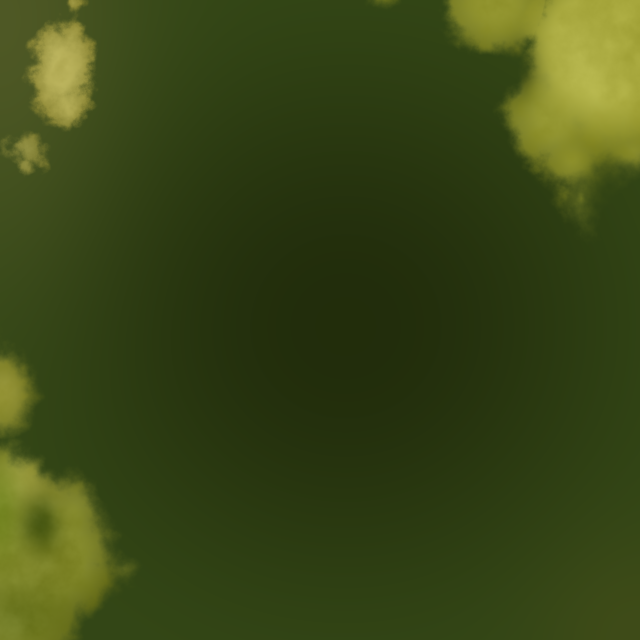
A WebGL 1 fragment shader for this texture:

```glsl
precision highp float;
uniform vec2 u_resolution;

float hash(vec2 p) {
  p = fract(p * vec2(0.1031, 0.1137));
  p += dot(p, p.yx + 33.33);
  return fract((p.x + p.y) * p.x * 7.13 + p.y * 3.71);
}

float noise(vec2 p) {
  vec2 cell = floor(p);
  vec2 f = fract(p);
  f = f * f * (3.0 - 2.0 * f);
  float low = mix(hash(cell), hash(cell + vec2(1.0, 0.0)), f.x);
  float high = mix(hash(cell + vec2(0.0, 1.0)), hash(cell + vec2(1.0)), f.x);
  return mix(low, high, f.y);
}

float fbm(vec2 p) {
  float sum = 0.0;
  float weight = 0.5;
  for (int i = 0; i < 5; i++) {
    sum += weight * noise(p);
    p = mat2(1.6, 1.2, -1.2, 1.6) * p + 7.3;
    weight *= 0.5;
  }
  return sum;
}

float ellipse(vec2 p, vec2 center, vec2 radii) {
  return (length((p - center) / radii) - 1.0) * min(radii.x, radii.y);
}

float smoothUnion(float a, float b, float k) {
  float h = max(k - abs(a - b), 0.0) / k;
  return min(a, b) - 0.25 * h * h * k;
}

float glow(vec2 p, vec2 center, vec2 radii) {
  vec2 q = (p - center) / radii;
  return exp(-dot(q, q));
}

float coverage(float d, float softness) {
  return 1.0 - smoothstep(-softness, softness * 0.4, d);
}

vec3 backdrop(vec2 p) {
  float r = length((p - vec2(0.54, 0.49)) * vec2(0.96, 1.0));
  vec3 color = mix(vec3(0.132, 0.176, 0.045), vec3(0.200, 0.275, 0.085), smoothstep(0.03, 0.60, r));
  color += vec3(0.10, 0.065, 0.055) * glow(p, vec2(0.0, 1.0), vec2(0.20, 0.28));
  color += vec3(0.03, 0.022, 0.018) * glow(p, vec2(0.0, 0.68), vec2(0.18, 0.25));
  return color + vec3(0.045, 0.02, 0.008) * glow(p, vec2(1.0, 0.0), vec2(0.16));
}

float smallPuffs(vec2 p) {
  float d = ellipse(p, vec2(0.097, 0.890), vec2(0.051, 0.078));
  d = smoothUnion(d, ellipse(p, vec2(0.106, 0.833), vec2(0.026, 0.038)), 0.02);
  d = min(d, ellipse(p, vec2(0.043, 0.765), vec2(0.032, 0.024)));
  d = min(d, ellipse(p, vec2(0.040, 0.744), vec2(0.014, 0.017)));
  return min(d, ellipse(p, vec2(0.114, 0.995), vec2(0.008, 0.012)));
}

float upperBank(vec2 p) {
  float d = ellipse(p, vec2(0.775, 0.995), vec2(0.088, 0.080));
  d = min(d, ellipse(p, vec2(0.955, 0.910), vec2(0.130, 0.180)));
  d = smoothUnion(d, ellipse(p, vec2(0.865, 0.820), vec2(0.080, 0.083)), 0.015);
  d = smoothUnion(d, ellipse(p, vec2(0.895, 0.750), vec2(0.050, 0.050)), 0.025);
  d = smoothUnion(d, ellipse(p, vec2(0.908, 0.690), vec2(0.025, 0.058)), 0.03);
  d = smoothUnion(d, ellipse(p, vec2(0.990, 0.765), vec2(0.050, 0.038)), 0.02);
  return min(d, ellipse(p, vec2(0.595, 1.005), vec2(0.016, 0.012)));
}

float lowerBank(vec2 p) {
  float d = ellipse(p, vec2(0.000, 0.380), vec2(0.051, 0.067));
  d = smoothUnion(d, ellipse(p, vec2(0.000, 0.430), vec2(0.018, 0.036)), 0.02);
  d = min(d, ellipse(p, vec2(0.010, 0.225), vec2(0.070, 0.088)));
  d = smoothUnion(d, ellipse(p, vec2(0.050, 0.135), vec2(0.133, 0.120)), 0.02);
  d = smoothUnion(d, ellipse(p, vec2(0.115, 0.200), vec2(0.050, 0.057)), 0.02);
  d = smoothUnion(d, ellipse(p, vec2(0.193, 0.112), vec2(0.021, 0.017)), 0.015);
  return smoothUnion(d, ellipse(p, vec2(0.020, 0.030), vec2(0.100, 0.080)), 0.03);
}

void main() {
  vec2 p = gl_FragCoord.xy / u_resolution;
  float billow = fbm(p * 13.0 + 4.0) - 0.48;
  float wisp = fbm(p * 42.0 + 19.0) - 0.48;
  float ragged = billow * 0.035 + wisp * 0.032;
  float relief = billow * 0.16 + wisp * 0.10;
  vec3 color = backdrop(p);

  // Pale detached puffs
  float d = smallPuffs(p) + wisp * 0.045 + billow * 0.012;
  vec3 tone = mix(vec3(0.56, 0.54, 0.22), vec3(0.73, 0.70, 0.36), smoothstep(0.0, 0.035, -d));
  float fade = mix(0.78, 1.0, smoothstep(0.77, 0.83, p.y));
  color = mix(color, tone + relief, coverage(d, 0.014) * fade);

  // Upper bank, with a bright front lobe and a shaded fold
  d = upperBank(p) + ragged;
  float lobe = ellipse(p, vec2(0.965, 0.930), vec2(0.140, 0.135)) + ragged;
  tone = mix(vec3(0.46, 0.48, 0.14), vec3(0.57, 0.58, 0.18), smoothstep(0.0, 0.06, -d));
  tone = mix(tone, vec3(0.65, 0.65, 0.23), coverage(lobe, 0.045));
  tone += vec3(0.06, 0.06, 0.07) * glow(p, vec2(0.90, 0.91), vec2(0.07, 0.08));
  tone -= vec3(0.18, 0.16, 0.06) * glow(p, vec2(0.815, 0.890), vec2(0.028, 0.040));
  tone -= vec3(0.10, 0.08, 0.05) * glow(p, vec2(0.945, 0.685), vec2(0.035, 0.060));
  float softness = mix(0.022, 0.05, glow(p, vec2(0.95, 0.69), vec2(0.06, 0.08)));
  color = mix(color, tone + relief * 0.7, coverage(d, softness));

  // Lower bank, with a green flank and a dark hollow
  d = lowerBank(p) + ragged;
  tone = mix(vec3(0.43, 0.45, 0.13), vec3(0.55, 0.57, 0.19), smoothstep(0.0, 0.06, -d));
  tone = mix(tone, vec3(0.64, 0.63, 0.25), 0.8 * glow(p, vec2(0.045, 0.255), vec2(0.055, 0.050)));
  tone = mix(tone, vec3(0.64, 0.62, 0.24), 0.7 * glow(p, vec2(0.010, 0.390), vec2(0.045, 0.060)));
  tone = mix(tone, vec3(0.43, 0.51, 0.10), 0.8 * glow(p, vec2(0.0, 0.200), vec2(0.032, 0.075)));
  tone = mix(tone, vec3(0.40, 0.45, 0.12), 0.65 * glow(p, vec2(0.025, 0.035), vec2(0.09, 0.060)));
  tone = mix(tone, vec3(0.27, 0.34, 0.08), 0.85 * glow(p + billow * 0.03, vec2(0.060, 0.178), vec2(0.026, 0.043)));
  color = mix(color, tone + relief * 0.8, coverage(d, 0.026) * 0.95);

  gl_FragColor = vec4(clamp(color, 0.0, 1.0), 1.0);
}
```
